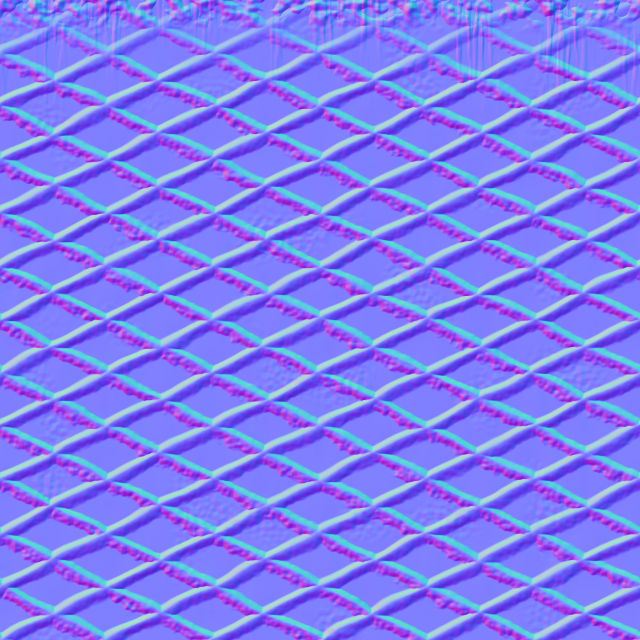
Reproduce this texture map procedurally as a WebGL 1 fragment shader.

```glsl
precision highp float;

uniform vec2 u_resolution;

const vec2 LATTICE = vec2(6.0, 12.0);  // diamonds across and down
const float ROD_HEIGHT = 0.0095;
const float UPPER_WIDTH = 0.0115;
const float LOWER_WIDTH = 0.0175;
const float SAMPLE_STEP = 0.0009;

vec2 hashGradient(vec2 cell) {
  float angle = 6.2832 * fract(sin(dot(cell, vec2(127.1, 311.7))) * 43758.55);
  return vec2(cos(angle), sin(angle));
}

// Gradient noise that wraps after the given number of cells
float gradientNoise(vec2 p, vec2 period) {
  vec2 i = floor(p);
  vec2 f = p - i;
  vec2 s = f * f * f * (f * (f * 6.0 - 15.0) + 10.0);
  vec2 lo = mod(i, period);
  vec2 hi = mod(i + 1.0, period);
  float a = dot(hashGradient(lo), f);
  float b = dot(hashGradient(vec2(hi.x, lo.y)), f - vec2(1.0, 0.0));
  float c = dot(hashGradient(vec2(lo.x, hi.y)), f - vec2(0.0, 1.0));
  float d = dot(hashGradient(hi), f - 1.0);
  return mix(mix(a, b, s.x), mix(c, d, s.x), s.y);
}

float wrappedNoise(vec2 p, vec2 frequency, float seed) {
  return gradientNoise(p * frequency + seed, frequency);
}

float smoothMax(float a, float b, float k) {
  float h = max(k - abs(a - b), 0.0) / k;
  return max(a, b) + 0.25 * k * h * h;
}

// Signed distance to the nearest of a family of parallel slanted lines
float lineDistance(vec2 p, vec2 slant) {
  return (fract(dot(p, slant) + 0.5) - 0.5) / length(slant);
}

// Rounded bar, steeper above its ridge than below
float rodProfile(float dist, float swell) {
  float width = (dist > 0.0 ? UPPER_WIDTH : LOWER_WIDTH) * swell;
  float t = min(abs(dist) / width, 1.0);
  float dome = 1.0 - t * t;
  return ROD_HEIGHT * dome * dome;
}

// One set of bars with a wandering axis and crusted edges
float rodFamily(vec2 p, vec2 slant, float roughness, float seed) {
  float wander = 0.0075 * wrappedNoise(p, vec2(12.0, 18.0), seed);
  float crust = wrappedNoise(p, vec2(64.0), seed + 3.7)
              + 0.6 * wrappedNoise(p, vec2(120.0), seed + 8.1);
  float swell = 1.0 + 0.25 * wrappedNoise(p, vec2(18.0), seed + 5.3)
              + 0.35 * roughness * crust;
  float dist = lineDistance(p + vec2(0.0, wander), slant);
  return rodProfile(dist + 0.0022 * roughness * crust, swell)
       * (1.0 + 0.15 * roughness * crust);
}

float lattice(vec2 p) {
  float rising = rodFamily(p, LATTICE * vec2(-1.0, 1.0), 0.3, 2.4);
  float falling = rodFamily(p, LATTICE, 1.0, 17.6);
  return smoothMax(rising * 1.06, falling, 0.002);
}

// Vertical runs and lumps that thicken toward the upper edge
float drips(vec2 p) {
  float reach = smoothstep(0.80, 0.97, p.y);
  float patches = smoothstep(-0.15, 0.35, wrappedNoise(p, vec2(14.0, 4.0), 6.2));
  float runs = wrappedNoise(p, vec2(90.0, 7.0), 1.3)
             + 0.5 * wrappedNoise(p, vec2(150.0, 24.0), 9.4);
  float lumps = wrappedNoise(p, vec2(36.0), 4.5)
              + 0.5 * wrappedNoise(p, vec2(85.0), 7.9);
  float crown = smoothstep(0.945, 0.99, p.y);
  return 0.0055 * reach * patches * max(runs, -0.1)
       + 0.012 * crown * max(lumps, -0.12);
}

// Faint scuffs and small chips on the sheet
float sheetWear(vec2 p) {
  float scuffs = wrappedNoise(p, vec2(24.0, 16.0), 3.1);
  float chips = wrappedNoise(p, vec2(100.0), 12.7);
  float chipped = smoothstep(0.1, 0.5, wrappedNoise(p, vec2(9.0), 5.8));
  return 0.0007 * scuffs + 0.0014 * chipped * chips;
}

float surfaceHeight(vec2 p) {
  float fade = mix(1.0, 0.35, smoothstep(0.85, 0.98, p.y));
  return lattice(p) * fade + drips(p) + sheetWear(p);
}

void main() {
  vec2 p = gl_FragCoord.xy / u_resolution;
  vec2 dx = vec2(SAMPLE_STEP, 0.0);
  vec2 dy = dx.yx;
  vec2 slope = vec2(surfaceHeight(p + dx) - surfaceHeight(p - dx),
                    surfaceHeight(p + dy) - surfaceHeight(p - dy))
             / (2.0 * SAMPLE_STEP);

  // Encode the surface direction as colour
  vec3 normal = normalize(vec3(slope.x, -slope.y, 1.0));
  gl_FragColor = vec4(0.5 + 0.5 * normal, 1.0);
}
```
